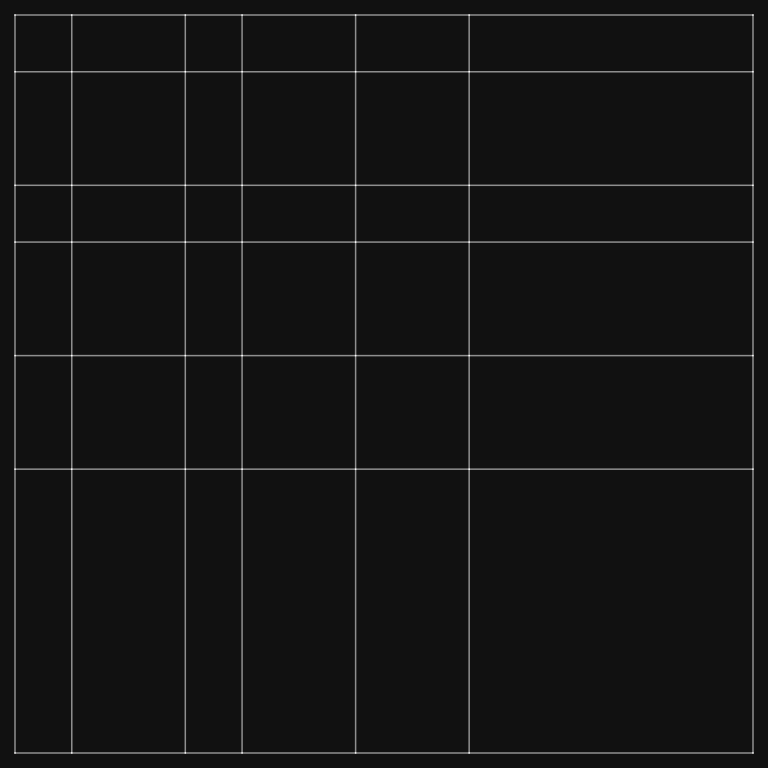
Give the GLSL for this pattern, as a WebGL 1 fragment shader.

```glsl
precision highp float;

uniform vec2 u_resolution;

const vec3 BACKGROUND = vec3(0.067);
const vec3 LINE_COLOR = vec3(1.0);
const float MARGIN = 10.0 / 512.0;
const float LINE_WIDTH = 1.0 / 512.0;
const float LINE_OPACITY = 0.53;
const float UNITS = 13.0;
const float GOLDEN_RATIO = 1.618;

// Share of a pixel covered by a band of the given half width
float bandCoverage(float offset, float halfWidth, float pixel) {
    float low = max(offset - 0.5 * pixel, -halfWidth);
    float high = min(offset + 0.5 * pixel, halfWidth);
    return clamp((high - low) / pixel, 0.0, 1.0);
}

// Grid units 0, 1, 3, 4, 6, 8, closed by the far border
float trackUnit(float index) {
    return index < 5.5 ? floor(index * GOLDEN_RATIO) : UNITS;
}

// Coverage of all lines crossing one axis
float trackLines(float position, float pixel) {
    float coverage = 0.0;
    for (int i = 0; i < 7; i++) {
        float center = mix(MARGIN, 1.0 - MARGIN, trackUnit(float(i)) / UNITS);
        coverage += bandCoverage(position - center, 0.5 * LINE_WIDTH, pixel);
    }
    return min(coverage, 1.0);
}

// Limits lines to the extent between the outer borders
float frameExtent(float position, float pixel) {
    float halfExtent = 0.5 - MARGIN + 0.5 * LINE_WIDTH;
    return bandCoverage(position - 0.5, halfExtent, pixel);
}

void main() {
    vec2 pixel = 1.0 / u_resolution;
    vec2 uv = gl_FragCoord.xy * pixel;
    // Rows are measured from the top edge
    uv.y = 1.0 - uv.y;

    float columns = trackLines(uv.x, pixel.x) * frameExtent(uv.y, pixel.y);
    float rows = trackLines(uv.y, pixel.y) * frameExtent(uv.x, pixel.x);

    // Light adds up where lines cross
    float light = min((columns + rows) * LINE_OPACITY, 1.0);
    gl_FragColor = vec4(mix(BACKGROUND, LINE_COLOR, light), 1.0);
}
```
